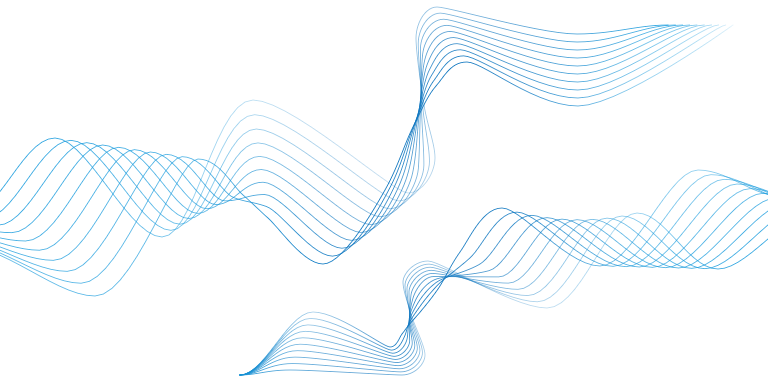
Give the GLSL for this background, as a Shadertoy shader.

```glsl
// Two ribbons of fine blue lines twisting across a white ground.
// Each ribbon blends its first line into its last; every line is a smooth
// monotone cubic through the blended knots, stroked by distance.
#define LINES 10
#define KNOTS 12
#define STEPS 14
#define HALF_WIDTH 0.41
#define DESIGN vec2(768.0, 384.0)
#define PAPER vec3(1.0)
#define DEEP_BLUE vec3(0.05, 0.46, 0.75)
#define SKY_BLUE vec3(0.12, 0.62, 0.87)

// Knots on the design grid, y down: xy on the first line, zw on the last.
const vec4 UPPER[KNOTS] = vec4[](
    vec4(-125, 203, -40, 245), vec4(-30, 213, 95, 296),
    vec4(55, 138, 198, 159),   vec4(162, 237, 243, 195),
    vec4(253, 100, 268, 218),  vec4(408, 193, 323, 264),
    vec4(435, 158, 385, 190),  vec4(424, 105, 413, 127),
    vec4(416, 38, 436, 86),    vec4(437, 7, 467, 62),
    vec4(577, 34, 578, 106),   vec4(668, 25, 733, 25));
const vec4 LOWER[KNOTS] = vec4[](
    vec4(240, 375, 240, 375),  vec4(313, 312, 290, 370),
    vec4(390, 347, 402, 375),  vec4(402, 334, 425, 355),
    vec4(408, 326, 411, 314),  vec4(421, 311, 403, 282),
    vec4(438, 289, 428, 261),  vec4(460, 252, 547, 308),
    vec4(502, 208, 637, 213),  vec4(600, 266, 718, 269),
    vec4(698, 170, 815, 212),  vec4(780, 196, 900, 240));

// Vertical bulge of the middle lines at each knot.
const float UPPER_BOW[KNOTS] = float[](-2., -9., 0., -5., 4., 0., 0., 0., 0., 0., 0., 0.);
const float LOWER_BOW[KNOTS] = float[](0., 0., 0., 0., 0., 0., 0., 0., 9., 0., 0., 0.);

// Ink strength at each knot: first line, last line.
const vec2 UPPER_INK[KNOTS] = vec2[](
    vec2(0.95, 0.7), vec2(0.95, 0.75), vec2(0.95, 0.75), vec2(0.65, 0.85),
    vec2(0.3, 0.95), vec2(0.25, 1.0), vec2(0.35, 1.0), vec2(0.45, 1.0),
    vec2(0.45, 1.0), vec2(0.45, 1.0), vec2(0.8, 0.75), vec2(0.95, 0.1));
const vec2 LOWER_INK[KNOTS] = vec2[](
    vec2(0.95, 0.95), vec2(0.35, 0.7), vec2(0.9, 0.6), vec2(1.0, 0.35),
    vec2(1.0, 0.4), vec2(1.0, 0.5), vec2(1.0, 0.4), vec2(0.95, 0.27),
    vec2(0.95, 0.45), vec2(0.7, 0.9), vec2(0.5, 0.95), vec2(0.8, 0.9));

// Harmonic mean of neighbouring steps, flat at a turning point.
float monotoneSlope(float a, float b) {
    return a * b > 0.0 ? 2.0 * a * b / (a + b) : 0.0;
}

vec2 tangent(vec2 before, vec2 here, vec2 after) {
    vec2 a = here - before, b = after - here;
    return vec2(monotoneSlope(a.x, b.x), monotoneSlope(a.y, b.y));
}

vec2 hermite(vec2 a, vec2 ta, vec2 b, vec2 tb, float t) {
    float s = 1.0 - t;
    return s * s * ((1.0 + 2.0 * t) * a + t * ta)
         + t * t * ((3.0 - 2.0 * t) * b - s * tb);
}

// Distance to one cubic piece and the parameter of its nearest point.
vec2 pieceDistance(vec2 p, vec2 a, vec2 ta, vec2 b, vec2 tb) {
    vec2 best = vec2(1e5, 0.0), from = a;
    for (int i = 1; i <= STEPS; i++) {
        vec2 to = hermite(a, ta, b, tb, float(i) / float(STEPS));
        vec2 chord = to - from;
        float h = clamp(dot(p - from, chord) / max(dot(chord, chord), 1e-5), 0.0, 1.0);
        float d = length(p - from - h * chord);
        if (d < best.x) best = vec2(d, (float(i - 1) + h) / float(STEPS));
        from = to;
    }
    return best;
}

vec2 knotAt(bool upper, int k, float blend) {
    vec4 ends = upper ? UPPER[k] : LOWER[k];
    float bow = upper ? UPPER_BOW[k] : LOWER_BOW[k];
    return mix(ends.xy, ends.zw, blend) + vec2(0.0, 4.0 * bow * blend * (1.0 - blend));
}

float inkAt(bool upper, int k, float blend) {
    vec2 ends = upper ? UPPER_INK[k] : LOWER_INK[k];
    return mix(ends.x, ends.y, blend);
}

// Coverage of one line of a ribbon; it leaves its first knot level.
float lineInk(vec2 p, bool upper, float blend, float pixel) {
    float ink = 0.0, reach = HALF_WIDTH + pixel;
    vec2 a = knotAt(upper, 0, blend), b = knotAt(upper, 1, blend);
    vec2 before = vec2(2.0 * a.x - b.x, a.y);
    for (int i = 0; i < KNOTS - 1; i++) {
        vec2 after = b + vec2((b.x - a.x) * (1.0 - blend), 0.0);
        if (i < KNOTS - 2) after = knotAt(upper, i + 2, blend);
        // A monotone piece never leaves the box of its two knots.
        vec2 outside = abs(p - 0.5 * (a + b)) - 0.5 * abs(b - a);
        if (max(outside.x, outside.y) < reach) {
            vec2 near = pieceDistance(p, a, tangent(before, a, b), b, tangent(a, b, after));
            float cover = clamp((HALF_WIDTH - near.x) / pixel + 0.5, 0.0, 1.0);
            ink = max(ink, cover * mix(inkAt(upper, i, blend), inkAt(upper, i + 1, blend), near.y));
        }
        before = a; a = b; b = after;
    }
    return ink;
}

void mainImage(out vec4 fragColor, in vec2 fragCoord) {
    vec2 uv = fragCoord / iResolution.xy;
    vec2 p = vec2(uv.x, 1.0 - uv.y) * DESIGN;
    float pixel = DESIGN.y / iResolution.y;
    // Deep blue in the middle, brighter towards both sides.
    vec3 blue = mix(DEEP_BLUE, SKY_BLUE, smoothstep(0.08, 0.32, abs(uv.x - 0.55)));
    vec3 color = PAPER;
    for (int i = 0; i < LINES; i++) {
        float blend = float(i) / float(LINES - 1);
        color = mix(color, blue, lineInk(p, true, blend, pixel));
        color = mix(color, blue, lineInk(p, false, blend, pixel));
    }
    fragColor = vec4(color, 1.0);
}
```
